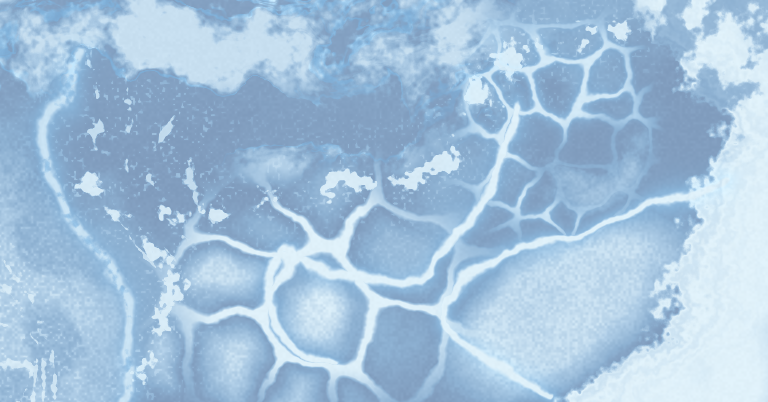
Write a Shadertoy shader that draws this texture.

```glsl
// Poured-paint marble in slate, sky and icy white: swirls, cell veins,
// splatter and a milky bank add to one tone that a colour ramp paints.
#define WARP .15
#define CELLS 4.3
#define NET 9.5
#define VEIN .013
#define GRAIN 150.

float hash(vec2 p) {
  vec3 q = fract(p.xyx * .1031);
  q += dot(q, q.yzx + 33.33);
  return fract((q.x + q.y) * q.z);
}

float noise(vec2 p) {
  vec2 i = floor(p), f = fract(p), e = vec2(0, 1);
  f = f * f * (3. - 2. * f);
  return mix(mix(hash(i), hash(i + e.yx), f.x),
             mix(hash(i + e), hash(i + e.yy), f.x), f.y);
}

float fbm(vec2 p) {
  float sum = 0., amp = .5;
  for (int i = 0; i < 6; i++, amp *= .5) {
    sum += amp * noise(p);
    p = mat2(1.6, 1.2, -1.2, 1.6) * p + 7.3;
  }
  return sum;
}

// Smooth step that may run either way
float fade(float a, float b, float x) {
  x = clamp((x - a) / (b - a), 0., 1.);
  return x * x * (3. - 2. * x);
}

// Distance to the walls of rounded Voronoi cells
float cellWall(vec2 p) {
  vec2 near = vec2(9);
  float wall = 1.;
  for (int k = 0; k < 50; k++) {
    vec2 c = floor(p) + vec2(k % 5 - 2, k / 5 % 5 - 2);
    vec2 r = c + vec2(hash(c), hash(c + 57.3)) - p, gap = r - near;
    if (k < 25) {
      if (dot(r, r) < dot(near, near)) near = r;
    } else if (dot(gap, gap) > 1e-4) {
      float d = dot(.5 * (r + near), normalize(gap));
      float h = max(1. - abs(d - wall) / .14, 0.);
      wall = min(wall, d) - h * h * .035;
    }
  }
  return wall;
}

// Distance to a cubic curve from a.xy to b.zw
float curve(vec2 p, vec4 a, vec4 b) {
  float best = 9.;
  vec2 last = a.xy;
  for (int i = 1; i < 15; i++) {
    float t = float(i) / 14., s = 1. - t;
    vec2 next = s*s*s*a.xy + 3.*s*t*(s*a.zw + t*b.xy) + t*t*t*b.zw;
    vec2 v = next - last, w = p - last;
    best = min(best, length(w - v * clamp(dot(w, v) / dot(v, v), 0., 1.)));
    last = next;
  }
  return best;
}

// Soft ellipse: centre in xy, radius in zw
float blob(vec2 p, vec4 e) { return fade(1.15, .6, length((p - e.xy) / e.zw)); }

float line(float d, float w) { return fade(w + 1. / iResolution.y, w * .35, d); }

vec3 ramp(float t) {
  vec3 c = mix(vec3(.505, .615, .745), vec3(.55, .69, .82), clamp(t * 5., 0., 1.));
  c = mix(c, vec3(.68, .8, .9), clamp(t * 2.5 - .5, 0., 1.));
  return mix(c, vec3(.89, .955, .985), clamp(t * 2.5 - 1.5, 0., 1.));
}

void mainImage(out vec4 fragColor, in vec2 fragCoord) {
  vec2 p = fragCoord / iResolution.xy * vec2(1.91, 1);
  vec2 q = p + WARP * (vec2(fbm(p * 4.), fbm(p * 4. + 31.7)) - .5);
  float rough = mix(fbm(p * 22.), noise(p * 95.), .22), grain = noise(p * GRAIN);
  float broad = fbm(p * 3.5 + 11.), fine = fbm(q * 8.);

  // Slate ground, lighter at the lower left
  float pool = fade(.1, -.1, q.x - .34 + .35 * q.y) * fade(.7, .5, q.y);
  float tone = .22 * fade(.4, .7, broad) + pool * (.12 + .3 * fade(.4, .65, fine));

  // Pale cells, shaded at their walls
  float wall = cellWall(q * CELLS + .2) / CELLS;
  float puddle = blob(q, vec4(1.46, .58, .17, .12));
  float milk = max(.8 * blob(q, vec4(.66, .17, .33, .28)), .38 * blob(q, vec4(.9, .38, .34, .2)));
  milk = max(milk * fade(0., .085, wall), .5 * puddle * fade(.35, .65, fine));
  vec2 tilt = mat2(.9, -.43, .43, .9) * (q - vec2(1.4, .23));
  milk = max(milk, .83 * blob(tilt, vec4(0, 0, .34, .17)));
  tone = max(tone, milk * (.72 + .5 * broad)) + (grain - .5) * (.03 + .16 * max(milk, pool));

  // Swirled marble
  float bend = fbm(p * 3.2 + 4.);
  float swirl = fbm(p * vec2(3, 5.5) + 2.6 * vec2(bend, broad));
  float top = fade(.66, .82, q.y + .25 * bend - .12) * fade(1.45, 1.15, q.x);
  top = max(top, .8 * blob(q, vec4(.82, .65, .28, .1)));
  float thread = fade(.035, 0., abs(swirl - .52));
  float foam = fade(.49, .68, swirl + .35 * rough - .17);
  tone = mix(tone, .04 + .75 * foam + .3 * thread * rough, top);

  // Cell veins and a finer net
  float width = VEIN * (.35 + 1.2 * broad), net = cellWall(q * NET) / NET;
  float zone = blob(q, vec4(1.38, .67, .25, .3)) * (1. - .85 * puddle);
  float veins = line(wall, width) * blob(q, vec4(.8, .29, .44, .32));
  veins = max(veins, .85 * line(net, width * .55) * zone);

  // Long veins with a halo
  float edge = curve(q, vec4(.19, .84, 0, .55), vec4(.33, .42, .33, 0));
  float trunk = curve(q, vec4(1.78, .51, 1.5, .42), vec4(1.35, .38, 1.2, .34));
  trunk = min(trunk, curve(q, vec4(1.2, .34, 1.02, .28), vec4(1.1, .12, 1.38, .04)));
  trunk = min(trunk, curve(q, vec4(1.3, .72, 1.18, .5), vec4(1.15, .2, .72, .37)));
  trunk = min(trunk, curve(q, vec4(.72, .37, .66, .25), vec4(.72, .1, .85, .1)));
  veins = max(veins, line(trunk, width * 1.1));
  veins = max(veins, .75 * line(edge, width * 1.3) * fade(.3, .5, rough));
  float halo = max(exp(-90. * max(net, 0.)) * zone, exp(-45. * min(trunk, edge)));

  // Splattered bands, speckled arcs and dust
  float band = curve(q, vec4(1.53, .9, 1.1, .88), vec4(1.2, .48, .8, .53)), arcs = 9.;
  band = min(band, curve(q, vec4(.8, .53, .7, .56), vec4(.6, .45, .45, .5)));
  band = min(band, curve(q, vec4(.25, .55, .45, .45), vec4(.48, .2, .35, .08)));
  for (float k = 0.; k < 4.; k++) {
    arcs = min(arcs, curve(q, vec4(.2 + .1*k, .82 - .05*k, .2 + .08*k, .62),
                           vec4(.3 + .08*k, .5, .4 + .05*k, .3 + .05*k)));
    arcs = min(arcs, curve(q, vec4(-.1, .44 - .12*k, .1, .4 - .1*k), vec4(.1, .15, .19 - .07*k, -.05)));
  }
  float splash = fade(0., .09, rough - .42 - 5.4 * band);
  splash = max(splash, .85 * fade(0., .09, rough - .47 - 16. * arcs));
  float dust = exp(-14. * min(band, arcs + .02)) * fade(.7, .9, grain);
  splash = max(splash, .7 * dust * fade(.35, .55, rough));
  tone = mix(max(tone, .45 * halo), .97, max(veins, splash * .92));

  // Milky bank, banded at its shore, pitted near the top
  float dip = (q.y - .66) / .13;
  float shore = q.x - 1.48 - .12 * exp(-dip * dip) - .27 * fade(0., .2, q.y)
    + .13 * fade(.83, 1., q.y) + .16 * rough;
  float bands = (.5 + .5 * sin(shore * 95. + 9. * broad)) * exp(-9. * max(shore, 0.));
  float pits = fade(.53, .63, fbm(p * 9. + 3.) + .3 * rough - .15) * fade(.55, .75, p.y);
  float bank = .98 - .22 * bands - .65 * pits - .2 * fade(.5, .7, broad);
  tone = mix(tone, bank, fade(-.015, .025, shore));

  // Colour with cyan threads
  vec3 color = ramp(tone) + .018 * (grain - .5);
  color += vec3(-.04, .012, .04) * max(top * thread, halo * (1. - veins));
  fragColor = vec4(color, 1);
}
```
